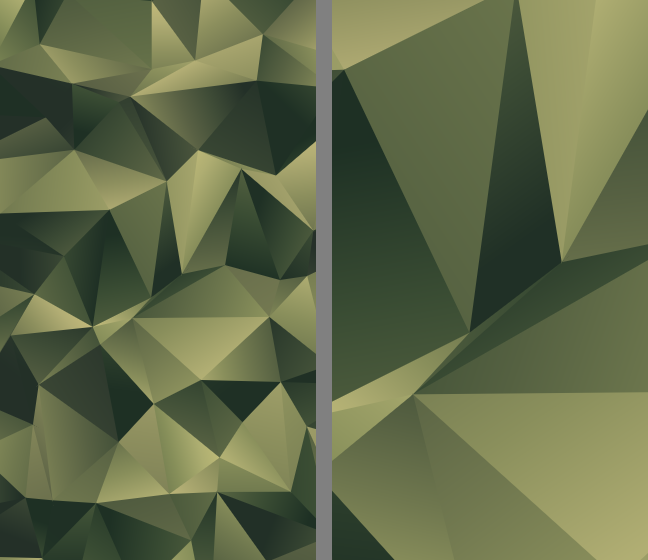
Left, the full canvas; right, a detail of the centre.
Write a Shadertoy shader that draws this background.

```glsl
// Low-poly camouflage: irregular shaded triangles in dark and light olive bands.

const float CELL = 0.11;              // mesh cell, in canvas heights
const float MESH_ANGLE = 0.62;        // turns the mesh so that no rows show
const float BAND_PERIOD = 0.245;
const float BAND_PEAK = 0.665;
const float TAU = 6.2831853;

// Sine-free hash: two values in 0..1
vec2 hash22(vec2 p) {
    vec3 q = fract(p.xyx * vec3(0.1031, 0.1030, 0.0973));
    q += dot(q, q.yzx + 33.33);
    return fract((q.xx + q.yz) * q.zy);
}

float cross2(vec2 a, vec2 b) {
    return a.x * b.y - a.y * b.x;
}

mat2 rotation(float angle) {
    float c = cos(angle), s = sin(angle);
    return mat2(c, s, -s, c);
}

// One jittered mesh vertex per cell, in canvas space
vec2 meshVertex(vec2 id) {
    vec2 jitter = mix(vec2(0.03), vec2(0.97), hash22(id + 61.0));
    return rotation(MESH_ANGLE) * ((id + jitter) * CELL);
}

// Distance inside an edge, positive to its left
float edgeDistance(vec2 p, vec2 a, vec2 b) {
    return cross2(normalize(b - a), p - a);
}

float triangleCoverage(vec2 p, vec2 a, vec2 b, vec2 c, float pixel) {
    float side = sign(cross2(b - a, c - a));
    float d = min(side * edgeDistance(p, a, b),
              min(side * edgeDistance(p, b, c), side * edgeDistance(p, c, a)));
    return clamp(0.5 + d / pixel, 0.0, 1.0);
}

// Olive ramp from deep shade to highlight
vec3 oliveRamp(float tone) {
    const vec3 shades[7] = vec3[7](
        vec3(0.13, 0.19, 0.15), vec3(0.24, 0.30, 0.21), vec3(0.34, 0.38, 0.26),
        vec3(0.44, 0.47, 0.31), vec3(0.54, 0.56, 0.36), vec3(0.69, 0.68, 0.45),
        vec3(0.77, 0.74, 0.48));
    const float stops[7] = float[7](0.1, 0.32, 0.5, 0.66, 0.8, 0.97, 1.1);
    vec3 color = shades[0];
    for (int i = 1; i < 7; i++) {
        float t = (tone - stops[i - 1]) / (stops[i] - stops[i - 1]);
        color = mix(color, shades[i], clamp(t, 0.0, 1.0));
    }
    return color;
}

// Broad wavy bands, lightest right of the middle
float bandTone(vec2 p, float width) {
    float x = p.x / width;
    float y = p.y - 0.02 * cos(TAU * x);
    float band = cos(TAU * (y - BAND_PEAK) / BAND_PERIOD);
    return 0.47 + 0.38 * band + 0.13 * cos(TAU * 0.8 * (x - 0.65));
}

// Facet colour: band tone, random offset and a linear gradient
vec3 facetColor(vec2 p, vec2 center, vec2 seed, float width) {
    vec2 r = hash22(seed + 17.0);
    vec2 g = hash22(seed + 143.0);
    vec2 slope = mix(0.6, 3.8, g.y) * vec2(cos(TAU * g.x), sin(TAU * g.x));
    float base = clamp(bandTone(center, width) + 0.32 * (r.x - 0.5), 0.08, 0.88);
    float tone = base + dot(slope, p - center);
    return oliveRamp(tone) + (r.y - 0.5) * vec3(0.03, 0.0, 0.02);
}

// Weighted facet colour; weights of neighbours sum to one on shared edges
vec4 facet(vec2 p, vec2 a, vec2 b, vec2 c, vec2 seed, float width, float pixel) {
    float weight = triangleCoverage(p, a, b, c, pixel);
    return vec4(facetColor(p, (a + b + c) / 3.0, seed, width), 1.0) * weight;
}

// Quad between four vertices, split along a diagonal that stays inside it
vec4 quadFacets(vec2 p, vec2 id, float width, float pixel) {
    vec2 a = meshVertex(id);
    vec2 b = meshVertex(id + vec2(1.0, 0.0));
    vec2 c = meshVertex(id + vec2(1.0, 1.0));
    vec2 d = meshVertex(id + vec2(0.0, 1.0));
    bool acInside = cross2(c - a, b - a) * cross2(c - a, d - a) < 0.0;
    bool bdInside = cross2(d - b, a - b) * cross2(d - b, c - b) < 0.0;
    bool splitAC = acInside && (!bdInside || hash22(id + 205.0).x < 0.5);
    vec2 seed = vec2(2.0 * id.x, id.y);
    vec2 nextSeed = seed + vec2(1.0, 0.0);
    if (splitAC) {
        return facet(p, a, b, c, seed, width, pixel)
             + facet(p, a, c, d, nextSeed, width, pixel);
    }
    return facet(p, a, b, d, seed, width, pixel)
         + facet(p, b, c, d, nextSeed, width, pixel);
}

void mainImage(out vec4 fragColor, in vec2 fragCoord) {
    vec2 p = fragCoord / iResolution.y;
    float width = iResolution.x / iResolution.y;
    float pixel = 1.0 / iResolution.y;
    vec2 cell = floor(rotation(-MESH_ANGLE) * p / CELL);

    // Only four quads can reach a given cell
    vec4 sum = vec4(0.0);
    for (int y = -1; y <= 0; y++) {
        for (int x = -1; x <= 0; x++) {
            sum += quadFacets(p, cell + vec2(x, y), width, pixel);
        }
    }
    fragColor = vec4(sum.rgb / max(sum.a, 0.001), 1.0);
}
```
